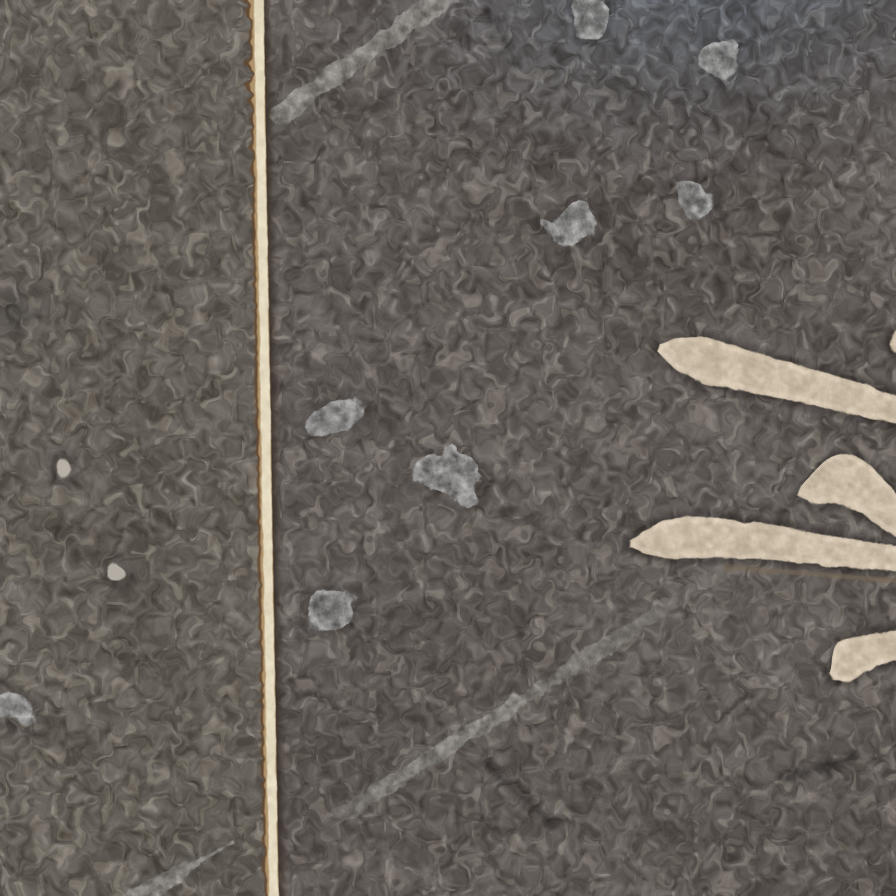
A Shadertoy shader for this texture:

```glsl
float hash(vec2 p) {
    return fract(sin(dot(p, vec2(127.1, 311.7))) * 43758.5453);
}

float noise(vec2 p) {
    vec2 i = floor(p), f = fract(p);
    f = f * f * (3.0 - 2.0 * f);
    return mix(mix(hash(i), hash(i + vec2(1, 0)), f.x),
               mix(hash(i + vec2(0, 1)), hash(i + vec2(1, 1)), f.x), f.y);
}

float fbm(vec2 p) {
    float sum = 0.0, amp = 0.5;
    for (int i = 0; i < 4; i++) {
        sum += amp * noise(p);
        p = mat2(0.8, 0.6, -0.6, 0.8) * p * 2.03 + 7.3;
        amp *= 0.5;
    }
    return sum / 0.9375;
}

float cover(float d) {
    float e = max(1.0 / iResolution.y, 0.0014);
    return 1.0 - smoothstep(-e, e, d);
}

float segment(vec2 p, vec2 a, vec2 b) {
    vec2 d = b - a;
    return length(p - a - d * clamp(dot(p - a, d) / dot(d, d), 0.0, 1.0));
}

// Tapered stroke from a pointed tip, bowed sideways near its start
float petal(vec2 p, vec2 tip, vec2 end, float bend, float width) {
    vec2 d = end - tip, q = p - tip;
    float t = dot(q, d) / dot(d, d);
    float s = clamp(t, 0.0, 1.0);
    float side = (d.x * q.y - d.y * q.x) / length(d);
    side -= bend * 6.75 * s * (1.0 - s) * (1.0 - s);
    float halfWidth = width * sqrt(smoothstep(-0.02, 0.2, s)) * mix(1.0, 0.5, s);
    return max(abs(side) - halfWidth, -t * length(d));
}

// Centre and radii of the chips, then their tilts
const vec4 CHIPS[10] = vec4[10](
    vec4(0.661, 0.984, 0.022, 0.023), vec4(0.805, 0.935, 0.025, 0.027),
    vec4(0.641, 0.750, 0.030, 0.025), vec4(0.777, 0.776, 0.028, 0.021),
    vec4(0.374, 0.535, 0.038, 0.019), vec4(0.505, 0.470, 0.038, 0.028),
    vec4(0.371, 0.320, 0.035, 0.027), vec4(0.020, 0.210, 0.034, 0.017),
    vec4(0.070, 0.478, 0.008, 0.013), vec4(0.130, 0.361, 0.011, 0.009));
const float TILTS[10] = float[10](0.2, -0.6, 0.5, -0.4, 0.3, -0.25, 0.4, -0.7, 0.3, -0.4);

vec3 stone(vec2 p, float seam) {
    vec2 warp = vec2(noise(p * 75.0), noise(p * 75.0 + 31.0)) * 1.8;
    float worm = 1.0 - abs(2.0 * noise(p * vec2(95.0, 80.0) + warp) - 1.0);
    float grain = fbm(p * 110.0 + warp);
    float cloud = fbm(p * 7.0 + 3.0);
    vec3 col = mix(vec3(0.385, 0.363, 0.338), vec3(0.362, 0.338, 0.322), step(0.0, seam));
    col += (grain - 0.5) * 0.25 + (worm - 0.6) * 0.06 + (cloud - 0.5) * 0.07;
    col += vec3(0.09, 0.085, 0.075) * smoothstep(0.62, 0.85, noise(p * vec2(120.0, 90.0) + warp * 1.5));
    // Cool haze at the upper right
    float haze = exp(-dot((p - vec2(0.78, 1.02)) * vec2(3.6, 7.0), (p - vec2(0.78, 1.02)) * vec2(3.6, 7.0)));
    col = mix(col, col * vec3(0.93, 1.02, 1.13), haze);
    // Dim stain at the left
    return col * (1.0 - 0.2 * exp(-900.0 * dot(p - vec2(0.02, 0.655), p - vec2(0.02, 0.655))));
}

void mainImage(out vec4 fragColor, in vec2 fragCoord) {
    vec2 p = fragCoord / iResolution.xy;
    float seam = p.x - (0.305 - 0.017 * p.y);
    float rough = fbm(p * 65.0 + 12.0) - 0.5;
    float mottle = fbm(p * 120.0 + 40.0);
    vec3 col = stone(p, seam);

    // Pale diagonal scratches
    vec3 chalk = vec3(0.55, 0.54, 0.52) + (mottle - 0.5) * 0.55;
    float upper = segment(p, vec2(0.312, 0.872), vec2(0.52, 1.02)) - 0.011;
    float lower = segment(p, vec2(0.33, 0.058), vec2(0.805, 0.362)) - 0.008;
    float corner = segment(p, vec2(0.14, -0.01), vec2(0.26, 0.06)) - mix(0.011, 0.001, smoothstep(0.17, 0.26, p.x));
    float wear = smoothstep(0.33, 0.43, p.x) * (1.0 - 0.6 * smoothstep(0.62, 0.8, p.x));
    col = mix(col, chalk, 0.75 * cover(upper + rough * 0.012));
    col = mix(col, chalk, 0.6 * wear * cover(lower + rough * 0.014));
    col = mix(col, chalk, 0.75 * cover(corner + rough * 0.008));

    // Dark gouges
    float gouge = min(segment(p, vec2(0.54, 0.15), vec2(0.617, 0.08)),
                      segment(p, vec2(0.875, 0.13), vec2(0.95, 0.155)));
    gouge = min(gouge, segment(p, vec2(0.545, 0.985), vec2(0.58, 0.925)) + 0.003);
    col *= 1.0 - 0.3 * (1.0 - smoothstep(0.0, 0.012, gouge + rough * 0.012));

    // Chips with ragged rims and dark surrounds
    for (int i = 0; i < 10; i++) {
        vec4 chip = CHIPS[i];
        float c = cos(TILTS[i]), s = sin(TILTS[i]);
        vec2 q = mat2(c, -s, s, c) * (p - chip.xy);
        float size = min(chip.z, chip.w);
        float ragged = (noise(p * 48.0 + float(i) * 9.0) - 0.5) * 0.7 + rough * 0.6;
        float d = (length(q / chip.zw) - 0.9 + ragged) * size;
        float small = step(size, 0.014);
        col *= 1.0 - 0.14 * smoothstep(0.012, 0.0, abs(d - 0.003));
        vec3 fill = vec3(0.53, 0.53, 0.525) + (mottle - 0.5) * 0.6;
        fill += 0.07 * smoothstep(0.006, 0.0, abs(d + 0.003));
        col = mix(col, mix(fill, vec3(0.77, 0.74, 0.7), small), 0.85 * cover(d));
    }

    // Cream petals entering from the right
    float leaf = petal(p, vec2(0.735, 0.612), vec2(1.03, 0.535), 0.0, 0.028);
    leaf = min(leaf, petal(p, vec2(0.703, 0.393), vec2(1.02, 0.375), 0.012, 0.026));
    leaf = min(leaf, petal(p, vec2(0.893, 0.453), vec2(1.03, 0.405), 0.028, 0.033));
    leaf = min(leaf, petal(p, vec2(0.928, 0.245), vec2(1.04, 0.29), 0.011, 0.025));
    leaf = min(leaf, length((p - vec2(1.003, 0.618)) * vec2(1.0, 0.7)) - 0.009);
    leaf += rough * 0.006;
    float underline = segment(p, vec2(0.81, 0.367), vec2(1.0, 0.352)) - 0.003;
    col = mix(col, vec3(0.47, 0.41, 0.34), 0.6 * cover(underline + rough * 0.005));
    col *= 1.0 - 0.28 * smoothstep(0.012, 0.0, leaf);
    vec3 cream = vec3(0.785, 0.73, 0.645) + (mottle - 0.5) * 0.2;
    cream += 0.04 * smoothstep(0.005, 0.0, abs(leaf + 0.004));
    col = mix(col, cream, cover(leaf));

    // Bright seam: brown frayed left edge, cream core, shadow on the right
    float fray = (noise(vec2(p.x * 30.0, p.y * 170.0)) - 0.3) * mix(0.004, 0.014, smoothstep(0.72, 0.95, p.y));
    col = mix(col, vec3(0.22, 0.18, 0.15), 0.8 * smoothstep(0.018, 0.005, seam) * step(0.0, seam));
    col = mix(col, vec3(0.39, 0.28, 0.18), 0.85 * cover(max(-seam - 0.0095 - fray, seam)));
    col = mix(col, vec3(0.68, 0.57, 0.42), cover(max(-seam - 0.007 - fray * 0.6, seam - 0.006)));
    col = mix(col, vec3(0.89, 0.85, 0.75) + (mottle - 0.5) * 0.12,
              cover(abs(seam - 0.0005) - 0.0052 + rough * 0.003));

    fragColor = vec4(clamp(col, 0.0, 1.0), 1.0);
}
```
